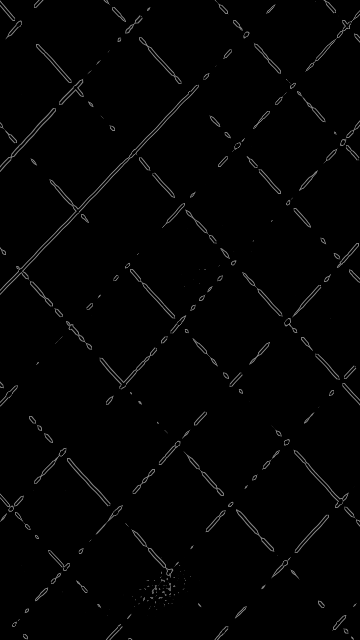
This pattern is drawn by a Shadertoy shader. Its source:

```glsl
// Hollow outlines of worn joints in a diagonal tile lattice, on black.
// Each joint is a band whose half width follows gradient noise along its length;
// the zero contour of the merged bands and corner nodes is inked, then dust is added.

// Lattice, in units of the canvas height
const vec2 ORIGIN = vec2(0.280, 0.495);
const vec2 STEP_U = vec2(0.0840, -0.0931);   // one tile down and right
const vec2 STEP_V = vec2(-0.0853, -0.0944);  // one tile down and left
const float TILE = 0.1257;                   // spacing between parallel joints

// Outlines
const float JOINT_HALF = 0.0022;
const float STROKE_HALF = 0.00065;
const float NODE_RADIUS = 0.0046;
const float WOBBLE = 0.0012;
const float INK = 0.60;

// Wear: higher presence means longer unbroken joints
const float PRESENCE_RIGHT = 0.20;
const float PRESENCE_LEFT = -0.06;
const float PRESENCE_WORN = -0.28;
const float PRESENCE_SOLID = 0.75;

// Dust
const float DUST_SCALE = 220.0;
const float DUST_INK = 0.38;
const vec2 DUST_DIR = vec2(0.85, 0.52);

float hash(vec2 p) {
    vec3 q = fract(vec3(p.xyx) * 0.1031);
    q += dot(q, q.yzx + 33.33);
    return fract((q.x + q.y) * q.z);
}

float cornerSlope(vec2 cell, vec2 offset) {
    float angle = 6.2832 * hash(cell + 200.0);
    return dot(vec2(cos(angle), sin(angle)), offset);
}

float gradientNoise(vec2 p) {
    vec2 i = floor(p), f = p - i;
    vec2 w = f * f * f * (f * (f * 6.0 - 15.0) + 10.0);
    vec2 e = vec2(1.0, 0.0);
    float low = mix(cornerSlope(i, f), cornerSlope(i + e, f - e), w.x);
    float high = mix(cornerSlope(i + e.yx, f - e.yx), cornerSlope(i + 1.0, f - 1.0), w.x);
    return mix(low, high, w.y);
}

// Lattice coordinates, with two joints laid slightly off the regular spacing
vec2 latticeCoord(vec2 p) {
    vec2 uv = inverse(mat2(STEP_U, STEP_V)) * (p - ORIGIN);
    float a = uv.x + 2.0, b = (uv.y - 2.3) / 0.9;
    return uv - vec2((0.12 - 0.03 * uv.y) * exp(-1.1 * a * a), 0.15 * exp(-b * b));
}

// Signed field of one broken joint, positive inside
float jointField(float offset, float along, float row, float presence) {
    float dashes = gradientNoise(vec2(along * 9.0, row + 0.5));
    float gaps = gradientNoise(vec2(along * 2.3, row + 3.4));
    float sway = WOBBLE * gradientNoise(vec2(along * 6.0, row + 5.6));
    float width = clamp(5.0 * (presence + dashes + 0.8 * gaps), -4.0, 1.0);
    return JOINT_HALF * width - abs(offset * TILE + sway);
}

// Exact pixel-wide box filter of a stroke centred on the zero contour
float strokeCoverage(float field, float px) {
    float top = min(field + STROKE_HALF, 0.5 * px);
    float bottom = max(field - STROKE_HALF, -0.5 * px);
    return max(top - bottom, 0.0) / px;
}

float smudge(vec2 p, vec2 center, vec2 size) {
    vec2 d = p - center;
    d = vec2(dot(d, DUST_DIR), dot(d, vec2(-DUST_DIR.y, DUST_DIR.x))) / size;
    return exp(-dot(d, d));
}

float dust(vec2 p, float px) {
    float density = 0.48 * smudge(p, vec2(0.247, 0.078), vec2(0.058, 0.030))
                  + 0.26 * smudge(p, vec2(0.341, 0.586), vec2(0.065, 0.012))
                  + 0.25 * max(gradientNoise(p * 9.0), 0.0);
    float threshold = 0.66 - density;
    float grain = gradientNoise(p * DUST_SCALE);
    return smoothstep(threshold, threshold + 0.12 + 50.0 * px, grain);
}

void mainImage(out vec4 fragColor, in vec2 fragCoord) {
    float px = 1.0 / iResolution.y;
    vec2 p = fragCoord * px;
    vec2 uv = latticeCoord(p);
    vec2 id = round(uv), local = uv - id;

    // Joints falling left are sparse, except the intact upper left corner
    float intact = step(id.x, -1.5) * smoothstep(-4.2, -3.9, uv.x + uv.y);
    float presence = mix(PRESENCE_LEFT, PRESENCE_SOLID, intact);
    float field = jointField(local.x, uv.y, id.x * 11.0, presence);

    // Joints falling right are fuller, with regular worn edges lower down
    float edge = mod(floor(uv.x) + id.y, 3.0);
    bool worn = abs(edge - 1.0) < 0.5 && id.y > -0.5;
    presence = worn ? PRESENCE_WORN : PRESENCE_RIGHT;
    presence -= 0.5 * exp(-pow(local.x / 0.09, 2.0));
    field = max(field, jointField(local.y, uv.x, id.y * 13.0 + 97.0, presence));

    // Irregular rounded nodes where joints cross
    float chance = hash(id + 50.0);
    float radius = NODE_RADIUS * (0.55 + 0.5 * chance) + 0.002 * gradientNoise(p * 170.0);
    float node = radius - length(local * TILE * vec2(1.3, 0.8));
    if (chance > 0.1) field = max(field, node);

    float ink = max(INK * strokeCoverage(field, px), DUST_INK * dust(p, px));
    fragColor = vec4(vec3(ink), 1.0);
}
```
